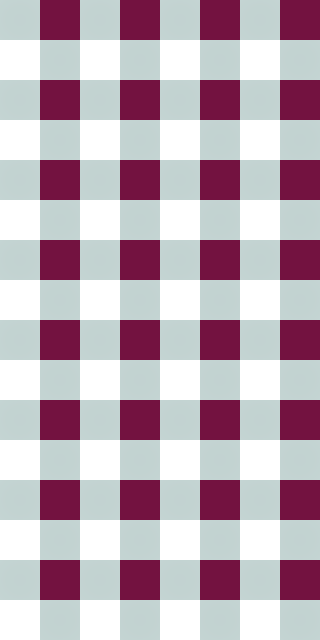
This pattern is drawn by a Shadertoy shader. Its source:

```glsl
// Coverage of the odd unit-wide bands along one axis
float oddBand(float x, float pixel) {
    float inside = 0.5 - abs(mod(x, 2.0) - 1.5);
    return clamp(inside / pixel + 0.5, 0.0, 1.0);
}

void mainImage(out vec4 fragColor, in vec2 fragCoord) {
    // Eight square checks across, sixteen down
    float pixel = 16.0 / iResolution.y;
    vec2 p = fragCoord * pixel;
    float column = oddBand(p.x, pixel);
    float row = oddBand(p.y, pixel);

    // Grey checks are faintly darker towards their centre
    vec2 fromCentre = fract(p) - 0.5;
    vec3 white = vec3(1.0);
    vec3 grey = vec3(0.76, 0.825, 0.818) + 0.02 * dot(fromCentre, fromCentre);
    vec3 burgundy = vec3(0.45, 0.07, 0.25);

    // One band gives grey, two crossing bands give burgundy
    vec3 plainRow = mix(white, grey, column);
    vec3 bandedRow = mix(grey, burgundy, column);
    fragColor = vec4(mix(plainRow, bandedRow, row), 1.0);
}
```
